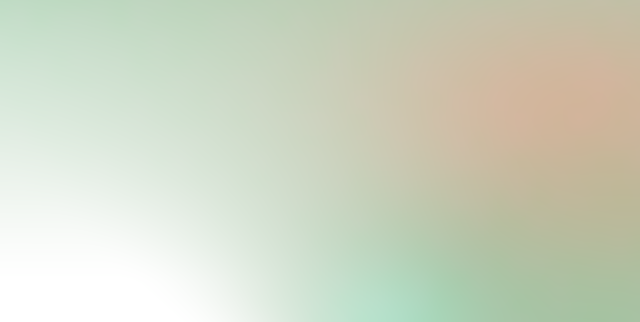
This background is drawn by a WebGL 2 fragment shader. Its source:

```glsl
#version 300 es
precision highp float;

uniform vec2 u_resolution;
out vec4 fragColor;

// Base wash
const vec3 SAGE_LEFT = vec3(0.75, 0.86, 0.77);
const vec3 SAGE_RIGHT = vec3(0.72, 0.77, 0.67);
const vec3 GREEN_LOW = vec3(0.645, 0.765, 0.64);
const float WASH_TOP = 0.9;

// Soft glows: colour, centre, radius, strength
const vec3 PEACH = vec3(0.84, 0.70, 0.605);
const vec2 PEACH_POS = vec2(0.88, 0.66);
const vec2 PEACH_SIZE = vec2(0.34, 0.34);
const float PEACH_GAIN = 0.93;

const vec3 OCHRE = vec3(0.74, 0.70, 0.57);
const vec2 OCHRE_POS = vec2(1.0, 0.38);
const vec2 OCHRE_SIZE = vec2(0.25, 0.24);
const float OCHRE_GAIN = 0.5;

const vec3 MINT = vec3(0.68, 0.90, 0.81);
const vec2 MINT_POS = vec2(0.60, -0.02);
const vec2 MINT_SIZE = vec2(0.14, 0.22);
const float MINT_GAIN = 0.75;

// White light from the lower left; its side edge widens with height
const vec3 LIGHT = vec3(1.0);
const float LIGHT_FULL = 0.12;
const float LIGHT_CURVE = 1.4;
const vec2 EDGE_LOW = vec2(0.27, 0.68);
const vec2 EDGE_SLOPE = vec2(-0.6, 0.42);

// Faint mottling of the tint
const vec2 MOTTLE_CELLS = vec2(32.0, 16.0);
const vec3 MOTTLE_TINT = vec3(0.012, -0.003, 0.010);

float glow(vec2 p, vec2 centre, vec2 size) {
    vec2 d = (p - centre) / size;
    return exp(-dot(d, d));
}

float lightAmount(vec2 p) {
    float rise = clamp((p.y - LIGHT_FULL) / (1.0 - LIGHT_FULL), 0.0, 1.0);
    vec2 edge = EDGE_LOW + EDGE_SLOPE * p.y;
    float side = 1.0 - smoothstep(edge.x, edge.y, p.x);
    return side * (1.0 - pow(rise, LIGHT_CURVE));
}

float hash(vec2 cell) {
    vec2 q = fract(cell * vec2(0.1031, 0.1137));
    q += dot(q, q.yx + 33.33);
    return fract((q.x + q.y) * q.x);
}

float valueNoise(vec2 p) {
    vec2 cell = floor(p);
    vec2 t = smoothstep(0.0, 1.0, fract(p));
    float low = mix(hash(cell), hash(cell + vec2(1.0, 0.0)), t.x);
    float high = mix(hash(cell + vec2(0.0, 1.0)), hash(cell + 1.0), t.x);
    return mix(low, high, t.y);
}

void main() {
    vec2 uv = gl_FragCoord.xy / u_resolution;

    // Green wash
    vec3 sage = mix(SAGE_LEFT, SAGE_RIGHT, uv.x);
    vec3 col = mix(GREEN_LOW, sage, smoothstep(0.0, WASH_TOP, uv.y));

    // Warm and cool glows
    col = mix(col, PEACH, PEACH_GAIN * glow(uv, PEACH_POS, PEACH_SIZE));
    col = mix(col, OCHRE, OCHRE_GAIN * glow(uv, OCHRE_POS, OCHRE_SIZE));
    col = mix(col, MINT, MINT_GAIN * glow(uv, MINT_POS, MINT_SIZE));

    // Tint mottling, hidden where the light covers it
    col += MOTTLE_TINT * (valueNoise(uv * MOTTLE_CELLS) - 0.5);

    // White light on top
    col = mix(col, LIGHT, lightAmount(uv));

    fragColor = vec4(col, 1.0);
}
```
